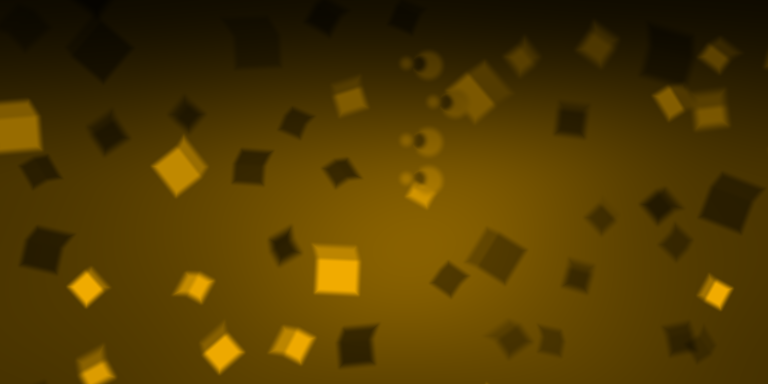
Write a Shadertoy shader that draws this background.

```glsl
// Blurred amber cubes, dark and glowing, drifting over a warm haze that fades to black at the top.

const vec3  AMBER        = vec3(1.0, 0.71, 0.0);
const vec2  GLOW_CENTER  = vec2(0.52, 0.36);  // x as a share of the width
const vec2  GLOW_RADIUS  = vec2(0.65, 0.42);
const float GLOW_LEVEL   = 0.25;
const float TOP_LEVEL    = 0.05;
const float FLOOR_LEVEL  = 0.27;
const float CELL         = 0.2;               // spacing of the cubes
const float DARK_SHARE   = 0.52;
const float BRIGHT_SHARE = 0.36;
const vec2  SIZE_RANGE   = vec2(0.029, 0.060); // half side of a cube
const vec2  BLUR_RANGE   = vec2(0.009, 0.017);
const float CRESCENT_RADIUS = 0.036;
const int   CRESCENT_COUNT  = 4;

vec4 hash4(vec2 p) {
    vec4 q = fract(p.xyxy * vec4(0.1031, 0.1030, 0.0973, 0.1099));
    q += dot(q, q.wzxy + 33.33);
    return fract((q.xxyz + q.yzzw) * q.zywx);
}

float boxDistance(vec2 p, vec2 halfSize) {
    vec2 d = abs(p) - halfSize;
    return length(max(d, 0.0)) + min(max(d.x, d.y), 0.0);
}

float softMask(float dist, float blur) {
    return smoothstep(blur, -blur, dist);
}

// Brightness of the backdrop: vertical fade, central glow, faint haze.
float backdrop(vec2 p, float aspect) {
    vec2 d = (p - GLOW_CENTER * vec2(aspect, 1.0)) / GLOW_RADIUS;
    float level = mix(TOP_LEVEL, FLOOR_LEVEL, smoothstep(1.05, 0.5, p.y));
    level += GLOW_LEVEL * exp(-dot(d, d));
    float haze = sin(p.x * 5.0 + 2.0 * sin(p.y * 4.0)) + 0.6 * sin(p.y * 9.0 - p.x * 7.0);
    return level * (1.0 + 0.025 * haze);
}

// Lit surfaces are brightest near the floor.
float litLevel(float y) {
    return mix(0.27, 0.95, smoothstep(1.05, 0.3, y));
}

// Blends the cube of one cell, a front face with a bent side face, over level.
float addCube(float level, vec2 p, vec2 cell) {
    vec4 place = hash4(cell + 17.0);
    vec4 look  = hash4(cell + 71.0);
    if (look.x > DARK_SHARE + BRIGHT_SHARE) return level;

    bool isDark = look.x < DARK_SHARE;
    vec2 center = (cell + mix(vec2(0.12), vec2(0.88), place.xy)) * CELL;
    float size = mix(SIZE_RANGE.x, SIZE_RANGE.y, place.z * place.z);
    float blur = mix(BLUR_RANGE.x, BLUR_RANGE.y, look.y);
    float angle = (place.w - 0.5) * 2.2;
    float c = cos(angle), s = sin(angle);
    vec2 q = mat2(c, -s, s, c) * (p - center);

    float edge = size * mix(0.1, 0.7, look.z);
    q.x += max(q.y - edge, 0.0) * (look.w - 0.5) * 1.2;
    float mask = softMask(boxDistance(q, size * vec2(1.0, 1.12)), blur);
    float side = smoothstep(-0.6 * blur, 0.6 * blur, q.y - edge);

    float front = isDark ? level * mix(0.30, 0.62, look.w) : litLevel(center.y);
    float flank = front * (isDark ? mix(0.8, 1.6, look.z) : mix(0.55, 0.85, look.w));
    float opacity = isDark ? mix(0.65, 1.0, look.y) : mix(1.0, 0.75, look.y * look.y);
    return mix(level, mix(front, flank, side), mask * opacity);
}

// A short column of lit crescents, each with a small spark on its left.
float addCrescents(float level, vec2 p, float aspect) {
    for (int i = 0; i < CRESCENT_COUNT; i++) {
        float row = float(i);
        float shift = 0.07 * step(1.5, row) * step(row, 2.5);
        vec2 q = p - vec2(0.558 * aspect + shift, 0.53 + 0.1 * row);
        float disc = length(q) - CRESCENT_RADIUS;
        float bite = length(q + vec2(0.028, -0.004)) - 0.6 * CRESCENT_RADIUS;
        float spark = length(q + vec2(0.058, -0.005)) - 0.4 * CRESCENT_RADIUS;
        float mask = softMask(min(max(disc, -bite), spark), 0.012);
        float shade = softMask(max(disc, bite), 0.012);
        level = mix(level, level * 0.7, shade);
        level = mix(level, 0.82 * litLevel(p.y), mask * 0.9);
    }
    return level;
}

void mainImage(out vec4 fragColor, in vec2 fragCoord) {
    vec2 p = fragCoord / iResolution.y;
    float aspect = iResolution.x / iResolution.y;
    float level = backdrop(p, aspect);

    vec2 home = floor(p / CELL);
    for (int y = -1; y <= 1; y++)
        for (int x = -1; x <= 1; x++)
            level = addCube(level, p, home + vec2(x, y));

    level = addCrescents(level, p, aspect);
    fragColor = vec4(AMBER * level, 1.0);
}
```
